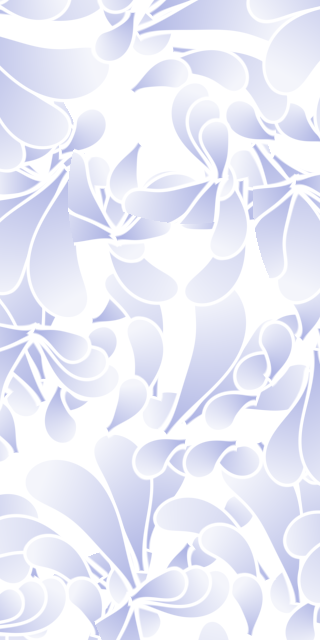
Write a WebGL 1 fragment shader that draws this pattern.

```glsl
precision highp float;
// Scattered floral sprays of curved teardrop petals, lavender fading to white.
uniform vec2 u_resolution;

const vec3 PAPER = vec3(1.0);
const vec3 DEEP = vec3(0.685, 0.71, 0.895);   // petal colour at the tip
const vec3 PALE = vec3(0.955, 0.96, 0.985);   // petal colour at the round end
const float CELL = 0.55;        // spacing of sprays, in canvas widths
const float JITTER = 0.10;      // random shift of a spray
const float REACH = 0.60;       // radius that holds a whole spray
const float GAP = 0.009;        // white line between petals
const float TIP_RADIUS = 0.003; // rounding of the thin tips
const float SWAY = 0.035;       // S-shaped sway of each petal
const vec2 SPRAY_CENTER = vec2(0.14, -0.07);
const vec2 BUD_TIP = vec2(0.42, 0.30);

float hash(vec2 p) {
  return fract(sin(dot(p, vec2(127.1, 311.7))) * 43758.5453);
}

vec2 rotate(vec2 p, float angle) {
  float c = cos(angle), s = sin(angle);
  return vec2(c * p.x - s * p.y, s * p.x + c * p.y);
}

// Signed distance to a piriform drop bent along an arc; along runs 0..1 from its tip.
float bentDrop(vec2 q, float len, float halfWidth, float turn, out float along) {
  float radius = len / turn;
  vec2 arm = vec2(q.x, radius - q.y) * sign(turn);
  float x = atan(arm.x, arm.y) * abs(radius);
  along = x / len;
  float v = length(arm) - abs(radius);
  v += SWAY * len * sin(6.2832 * clamp(along, 0.0, 1.0));
  // Implicit curve v^2 = k u^3 (1 - u), divided by its gradient
  float k = 9.48 * halfWidth * halfWidth;
  float field = v * v - k * along * along * along * (1.0 - along);
  float slope = k * along * along * (3.0 - 4.0 * along) / len;
  float d = field / (length(vec2(2.0 * v, slope)) + 1e-4);
  return max(d, -x) - TIP_RADIUS;
}

float coverage(float d) {
  float pixel = 1.0 / u_resolution.x;
  return smoothstep(0.75 * pixel, -0.75 * pixel, d);
}

// Lays one petal with a white rim over what lies below.
void petal(inout vec3 color, vec2 p, vec2 tip, float heading,
           float len, float halfWidth, float turn) {
  float along;
  float d = bentDrop(rotate(p - tip, -heading), len, halfWidth, turn, along);
  float drift = 0.10 * sin(7.0 * p.x + 5.0 * p.y);
  vec3 tint = mix(DEEP, PALE, clamp(along + drift, 0.0, 1.0));
  color = mix(color, PAPER, coverage(d - GAP));
  color = mix(color, tint, coverage(d));
}

void spray(inout vec3 color, vec2 p, float wobble) {
  // Fan of long drops, the longest on top
  for (int i = 0; i < 4; i++) {
    float f = 3.0 - float(i);
    petal(color, p, vec2(0.01 * f, -0.07 * f), -1.15 - 0.22 * f + wobble,
          0.52 - 0.085 * f, 0.075 - 0.008 * f, 1.2 - 0.5 * f);
  }
  // Crescents cupped under the bud
  for (int i = 0; i < 3; i++) {
    float f = float(i);
    petal(color, p, vec2(0.12 - 0.03 * f, 0.085 * f), -0.55 - 0.4 * f,
          0.42 - 0.12 * f, 0.05 - 0.005 * f, 1.3 + wobble);
  }
  // Bud: nested petals from one tip, outer pairs first
  for (int i = 0; i < 5; i++) {
    float f = float(i);
    float ring = floor((5.0 - f) * 0.5);
    float side = 1.0 - 2.0 * mod(f, 2.0);
    petal(color, p, BUD_TIP, -2.27 + 0.42 * ring * side + wobble,
          0.17 + 0.075 * ring, 0.038 + 0.006 * ring, 0.15 - 0.7 * ring * side);
  }
  // Small curls on the outer side
  for (int i = 0; i < 5; i++) {
    float f = float(i);
    float side = 2.0 * mod(f, 2.0) - 1.0;
    petal(color, p, vec2(-0.02 - 0.025 * f, 0.03 - 0.075 * f), -2.5 + 0.5 * side,
          0.17, 0.042, -1.8 * side + wobble);
  }
}

void main() {
  vec2 p = gl_FragCoord.xy / u_resolution.x;
  vec3 color = PAPER;
  float row = floor(p.y / CELL);
  // Staggered grid of sprays, each turned, shifted and maybe mirrored
  for (int j = -1; j <= 1; j++) {
    float y = row + float(j);
    float stagger = 0.5 * mod(y, 2.0);
    float column = floor(p.x / CELL - stagger);
    for (int i = -1; i <= 1; i++) {
      vec2 id = vec2(column + float(i), y);
      vec2 shift = vec2(hash(id + 3.1), hash(id + 8.7)) - 0.5;
      vec2 center = (id + vec2(0.5 + stagger, 0.5)) * CELL + JITTER * shift;
      vec2 q = rotate(p - center, 6.2832 * hash(id + 15.3));
      if (hash(id + 21.9) < 0.4) q.x = -q.x;
      if (length(q) < REACH) spray(color, q + SPRAY_CENTER, 0.3 * shift.x);
    }
  }
  gl_FragColor = vec4(color, 1.0);
}
```
